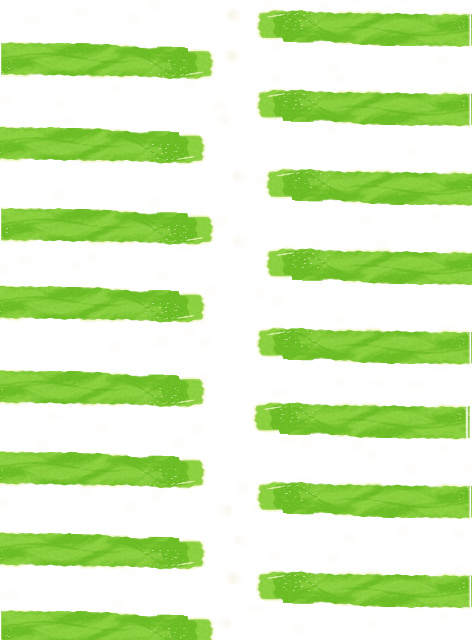
A WebGL 2 fragment shader for this pattern:

```glsl
#version 300 es
precision highp float;

#define ROWS 8
#define BAR_HEIGHT 0.0547
#define BAR_LENGTH 6.05
#define LEFT_PITCH 0.1268
#define RIGHT_PITCH 0.1241
#define CANVAS_ASPECT 0.737
#define LIGHT_GREEN vec3(0.55, 0.82, 0.25)
#define DARK_GREEN vec3(0.43, 0.745, 0.15)
#define PALE_GREEN vec3(0.76, 0.87, 0.56)
#define CREAM vec3(0.95, 0.97, 0.81)

uniform vec2 u_resolution;
out vec4 outColor;

float inSet(int rowSet, int row) { return float((rowSet >> row) & 1); }

vec2 hash2(vec2 p) {
  return fract(sin(vec2(dot(p, vec2(127.1, 311.7)), dot(p, vec2(269.5, 183.3)))) * 43758.5);
}

// Cellular noise: distance to the nearest scattered point
float cells(vec2 p) {
  vec2 cell = floor(p), f = fract(p);
  float nearest = 2.0;
  for (int y = -1; y <= 1; y++)
    for (int x = -1; x <= 1; x++) {
      vec2 o = vec2(x, y);
      nearest = min(nearest, length(o + hash2(cell + o) - f));
    }
  return nearest;
}

// Layered sines drawn out along the stroke
float wash(vec2 q) {
  float sum = 0.0, amp = 0.5;
  vec2 w = q * vec2(1.7, 6.0);
  for (int i = 0; i < 4; i++) {
    w += 0.7 * sin(w.yx * vec2(0.8, 1.1) + float(i) * 1.9);
    sum += amp * sin(w.x + 1.3) * cos(w.y + 0.5 * w.x);
    w = mat2(1.7, 0.35, -0.35, 1.7) * w;
    amp *= 0.6;
  }
  return sum;
}

// Stroke outline: x runs inward from the tip, y spans about -0.5 to 0.5
float strokeDistance(vec2 q, float aa) {
  float a = q.x;
  float rough = 0.012 * sin(a * 9.0) + 0.009 * sin(a * 23.0 + 1.0);
  float top = 0.24 + 0.13 * smoothstep(-aa, aa, a - 0.72)
            - 0.04 * smoothstep(-aa, aa, a - 1.6) + 0.14 * smoothstep(1.6, 3.8, a);
  float bottom = -0.48 - 0.06 * smoothstep(0.1, 0.6, a) + 0.07 * smoothstep(1.0, 2.4, a)
               + 0.04 * smoothstep(3.0, 5.5, a);
  float tip = 0.03 + 0.025 * sin(q.y * 17.0) + 0.012 * sin(q.y * 41.0)
            + 0.16 * pow(abs(q.y + 0.13) / 0.38, 7.0);
  float d = max(q.y - top - rough * smoothstep(1.4, 2.0, a), bottom - q.y + rough);
  float body = max(d, max(tip - a, a - BAR_LENGTH));
  float sliver = max(d, abs(a - BAR_LENGTH - 0.07) - 0.03);
  return min(body, sliver);
}

vec3 strokeColor(vec2 q, float d) {
  float a = q.x, v = q.y;
  float tone = 0.5 + 0.9 * wash(q);
  // Flat light tip, then a dark overlap with a rounded inner edge
  float ragged = 0.04 * sin(v * 15.0);
  float inner = smoothstep(0.44, 0.50, a + ragged);
  tone = mix(0.15, tone, inner);
  float overlap = length((vec2(a, v) - vec2(0.82, -0.06)) / vec2(0.4, 0.42)) + ragged;
  tone = mix(tone, 0.95, 0.8 * inner * smoothstep(1.04, 0.92, overlap));
  // Dark curved folds
  float fold = abs(v + 0.45 - 0.65 * smoothstep(0.9, 2.4, a));
  float longFold = abs(v - 0.05 - 0.12 * sin(a * 1.5 + 0.6));
  tone += 0.45 * smoothstep(0.05, 0.0, fold) * smoothstep(2.6, 2.2, a) * inner;
  tone += 0.35 * smoothstep(0.06, 0.0, longFold) * smoothstep(1.9, 2.4, a);
  tone = smoothstep(0.1, 0.9, tone);
  vec3 color = mix(LIGHT_GREEN, DARK_GREEN, tone);
  // Paper grain and pale rim
  color += 0.035 * (cells(q * vec2(11.0, 14.0)) - 0.5);
  float rim = smoothstep(-0.06, 0.0, d) * smoothstep(-0.2, 0.8, sin(a * 4.1) + sin(a * 7.3 + 2.0));
  color = mix(color, PALE_GREEN, 0.6 * rim);
  // Bare flecks near both ends and a scratch by the tip
  float ends = smoothstep(0.8, 0.3, abs(a - 1.2)) + smoothstep(5.5, 5.9, a);
  float flecks = smoothstep(0.17, 0.07, cells(q * vec2(5.0, 9.0) + 3.0)) * ends * step(v, 0.0);
  float scratch = smoothstep(0.03, 0.01, abs(v + 0.36 + 0.16 * (a - 0.3)))
                * smoothstep(0.3, 0.15, abs(a - 0.52));
  return mix(color, CREAM, clamp(0.55 * flecks + 0.7 * scratch, 0.0, 0.85));
}

void main() {
  vec2 p = gl_FragCoord.xy / u_resolution * vec2(CANVAS_ASPECT, 1.0);
  bool isLeft = p.x < 0.5 * CANVAS_ASPECT;
  float facing = isLeft ? 1.0 : -1.0;
  float pitch = isLeft ? LEFT_PITCH : RIGHT_PITCH;
  float first = isLeft ? 0.0944 : 0.0462;
  int row = clamp(int(floor((1.0 - p.y - first) / pitch + 0.5)), 0, ROWS - 1);

  // Uneven placement: each bit set lists the rows that are nudged
  float drop = isLeft ? 0.0039 - 0.0052 * inSet(137, row)
                      : 0.0083 * inSet(128, row) - 0.0074 * inSet(96, row);
  float tipX = isLeft ? 0.319 + 0.0135 * inSet(133, row)
                      : 0.4023 + 0.0143 * inSet(12, row) - 0.0052 * inSet(32, row);
  vec2 center = vec2(tipX, 1.0 - first - pitch * float(row) - drop);
  vec2 q = facing * vec2(center.x - p.x, p.y - center.y) / BAR_HEIGHT;

  // Paper with faint stains, denser along the middle
  float middle = smoothstep(0.02, 0.0, abs(p.x - 0.362));
  float stain = smoothstep(0.22, 0.08, cells(p * vec2(13.0, 17.0)));
  vec3 color = mix(vec3(1.0), vec3(0.97, 0.95, 0.89), stain * (0.12 + 0.5 * middle));

  // Cream fringe, then the stroke
  float aa = 1.0 / (u_resolution.y * BAR_HEIGHT);
  float d = strokeDistance(q, aa);
  float patches = smoothstep(-0.3, 0.8, sin(q.x * 2.3 + 1.0) + 0.5 * sin(q.x * 6.1));
  color = mix(color, CREAM, smoothstep(0.09, 0.02, d) * patches * step(q.x, BAR_LENGTH));
  color = mix(color, strokeColor(q, d), clamp(0.5 - d / aa, 0.0, 1.0));
  outColor = vec4(color, 1.0);
}
```
